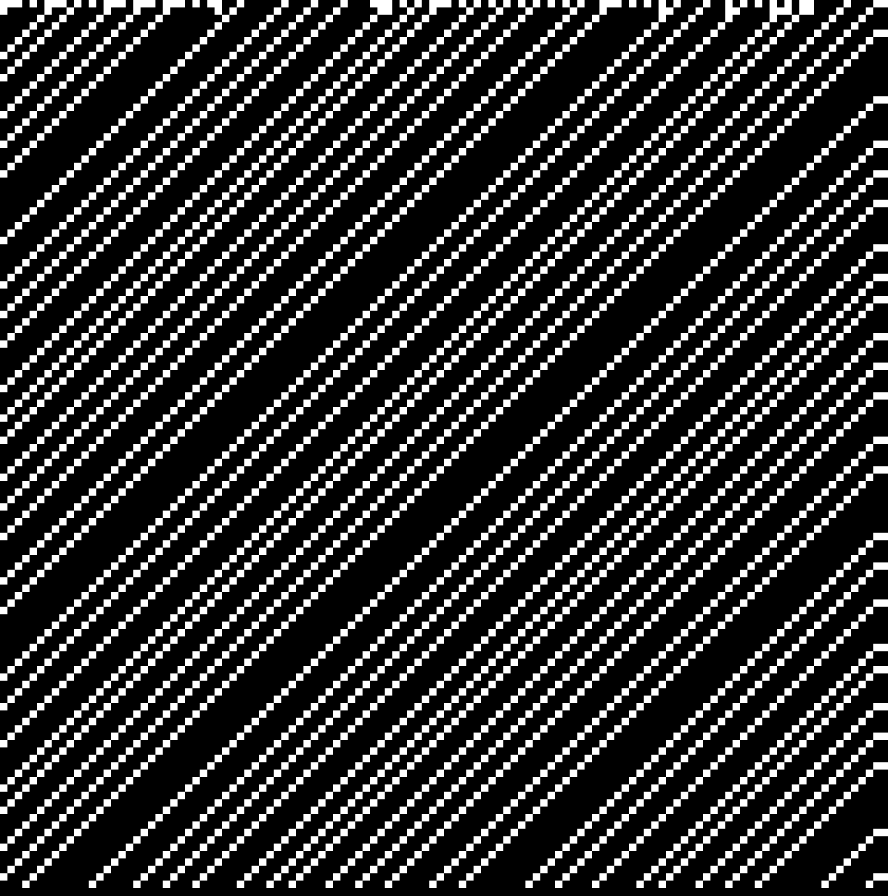
A Shadertoy shader for this pattern:

```glsl
// Space-time chart of a shifting row of bits: white cells on black step one
// column left per row, forming diagonals whose spacing repeats every 99 cells.
// Each pixel blends the cells it overlaps, so edges stay smooth at any size.

const float COLUMNS = 120.0;       // cells across the canvas
const float ROWS = 120.0;          // rows drawn, counted from the top
const float PERIOD = 99.0;         // cells before the spacing repeats
const float FIRST_BIT = 1.0;       // offset of the first diagonal
const float SEED_BLOCK = 10.0;     // columns per run of seed bits
const float SEED_DENSITY = 0.7;    // share of seed runs that are busy
const float STUB_DENSITY = 0.05;   // share of lit cells left over in row one
const vec3 BACKGROUND = vec3(0.0);
const vec3 CELL_COLOR = vec3(1.0);

// Distances between neighbouring diagonals; they add up to PERIOD.
const int GAP_COUNT = 20;
const int GAPS[GAP_COUNT] = int[GAP_COUNT](
    6, 3, 5, 4, 4, 9, 6, 4, 4, 6,
    4, 3, 5, 4, 4, 6, 4, 9, 4, 5);

float hash(float n) {
    return fract(sin(n * 12.99 + 4.1) * 4375.85);
}

// 1 where the shifting bit sequence is set.
float sequenceBit(float index) {
    float phase = mod(index, PERIOD);
    float position = FIRST_BIT;
    float bit = 0.0;
    for (int i = 0; i < GAP_COUNT; i++) {
        bit = max(bit, 1.0 - step(0.5, abs(phase - position)));
        position += float(GAPS[i]);
    }
    return bit;
}

// Extra bits of the seed row: runs of every other cell, then short stubs.
float seedBit(vec2 cell) {
    float block = floor(cell.x / SEED_BLOCK);
    float parity = step(0.5, hash(block + 31.0));
    float alternate = 1.0 - step(0.5, mod(cell.x + parity, 2.0));
    float busy = step(hash(block), SEED_DENSITY);
    float stub = step(hash(cell.x + 57.0), STUB_DENSITY);
    if (cell.y < 0.5) return max(alternate * busy, stub);
    return cell.y < 1.5 ? stub : 0.0;
}

float cellValue(vec2 cell) {
    if (cell.y < 0.0 || cell.y >= ROWS) return 0.0;
    cell.x = min(cell.x, COLUMNS - 2.0); // last column repeats its neighbour
    return max(sequenceBit(cell.x + cell.y), seedBit(cell));
}

void mainImage(out vec4 fragColor, in vec2 fragCoord) {
    // Pixel footprint in cell units, with row zero at the top.
    float pixel = COLUMNS / iResolution.x;
    vec2 center = vec2(fragCoord.x, iResolution.y - fragCoord.y) * pixel;
    vec2 corner = center - 0.5 * pixel;
    vec2 cell = floor(corner);

    // Share of the footprint that spills into the next column and row.
    vec2 spill = clamp((corner + pixel - cell - 1.0) / pixel, 0.0, 1.0);
    float upper = mix(cellValue(cell), cellValue(cell + vec2(1, 0)), spill.x);
    float lower = mix(cellValue(cell + vec2(0, 1)), cellValue(cell + 1.0), spill.x);

    fragColor = vec4(mix(BACKGROUND, CELL_COLOR, mix(upper, lower, spill.y)), 1.0);
}
```
